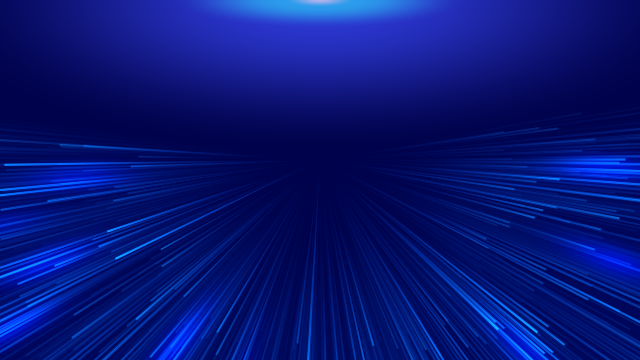
A Shadertoy shader for this background:

```glsl
// Light streaks racing out of a vanishing point below a glowing blue dome.
// Streaks are hashed cells of the polar angle, laid in several layers;
// the dome is nested soft ellipses and the hot spots are polar gaussians.

const vec3 NAVY   = vec3(0.00, 0.008, 0.295);
const vec3 INDIGO = vec3(0.17, 0.215, 0.82);
const vec3 CYAN   = vec3(0.17, 0.61, 0.92);
const vec3 BLUSH  = vec3(0.70, 0.70, 0.93);
const vec3 HOT    = vec3(0.00, 0.08, 0.96);
const vec3 TAIL   = vec3(0.00, 0.24, 0.52);
const vec3 HEAD   = vec3(0.06, 0.62, 0.85);

const float VANISH_Y = 0.555;
const int LAYERS = 5;
const int SPOTS = 9;

// Four random values per cell
vec4 hash42(vec2 p) {
    vec4 q = fract(p.xyxy * vec4(0.1031, 0.1030, 0.0973, 0.1099));
    q += dot(q, q.wzxy + 33.33);
    return fract((q.xxyz + q.yzzw) * q.zywx);
}

// Smooth one-dimensional noise
float noise(float x, float seed) {
    float cell = floor(x);
    float a = hash42(vec2(cell + 100.0, seed)).x;
    float b = hash42(vec2(cell + 101.0, seed)).x;
    return mix(a, b, smoothstep(0.0, 1.0, x - cell));
}

// 1 at the centre of an ellipse, easing to 0 at its rim
float softEllipse(vec2 p, vec2 radii, float inner) {
    return 1.0 - smoothstep(inner, 1.0, length(p / radii));
}

// Dome hanging from the middle of the top edge
vec3 dome(vec2 p) {
    vec3 col = mix(NAVY, INDIGO, softEllipse(p, vec2(1.12, 0.425), 0.08));
    col = mix(col, CYAN, softEllipse(p, vec2(0.41, 0.080), 0.25));
    return mix(col, BLUSH, softEllipse(p, vec2(0.10, 0.020), 0.0));
}

// Hot spot stretched along its ray; spot = (angle, radius, strength)
float hotSpot(float angle, float radius, vec3 spot) {
    float across = (angle - spot.x) * radius / 0.037;
    float along = (radius - spot.y) / 0.14;
    return spot.z * exp(-across * across - along * along);
}

float hotSpots(float angle, float radius) {
    vec3 spots[SPOTS] = vec3[SPOTS](
        vec3(-1.50, 0.68, 0.65), vec3(-1.21, 0.82, 0.85), vec3(-1.07, 0.98, 0.85),
        vec3(-0.66, 0.66, 0.90), vec3(-1.37, 0.92, 0.45), vec3(-0.35, 0.62, 0.25),
        vec3( 1.54, 0.80, 0.90), vec3( 1.24, 0.87, 0.90), vec3( 0.82, 0.80, 0.85));
    float sum = 0.0;
    for (int i = 0; i < SPOTS; i++) sum += hotSpot(angle, radius, spots[i]);
    return min(sum, 1.0);
}

// One layer of streaks: each fades in from the centre and stops at its head
vec3 streaks(float angle, float radius, float count, float seed, float heat, float pixel) {
    float cell = floor(angle * count);
    vec4 rnd = hash42(vec2(cell + 200.0, seed));
    float rayAngle = (cell + mix(0.25, 0.75, rnd.x)) / count;

    // The fan opens a little higher on the right and thins out at its rim
    float inFan = smoothstep(-1.72, -1.60, rayAngle) * (1.0 - smoothstep(1.62, 1.78, rayAngle));

    float across = abs(angle - rayAngle) * radius;
    float halfWidth = mix(0.0003, 0.0014, rnd.w) * min(radius * 1.4, 1.0);
    float line = 1.0 - smoothstep(halfWidth, halfWidth + pixel, across);

    float head = mix(0.50, 1.50, rnd.y);
    float start = head * mix(0.0, 0.55, rnd.z);
    float along = clamp((radius - start) / (head - start), 0.0, 1.0);
    float body = along * (1.0 - smoothstep(head - pixel, head + pixel, radius));

    float side = mix(0.65, 1.0, abs(sin(angle)));
    float clump = mix(0.35, 1.25, noise(angle * 9.0, 3.0));
    float power = mix(0.12, 0.80, rnd.w * rnd.w * rnd.w) * side * clump * (1.0 + 0.7 * heat);
    vec3 tint = mix(TAIL, HEAD, clamp(along * along * rnd.w + 0.3 * heat, 0.0, 1.0));
    return tint * line * body * power * inFan;
}

void mainImage(out vec4 fragColor, in vec2 fragCoord) {
    float pixel = 1.0 / iResolution.y;
    vec2 p = fragCoord * pixel;
    p.x -= 0.5 * iResolution.x * pixel;

    // Polar frame: angle 0 points straight down, positive to the right
    vec2 ray = p - vec2(0.0, VANISH_Y);
    float radius = length(ray);
    float angle = atan(ray.x, -ray.y);

    // Background dome, faint haze and broad soft beams inside the fan
    vec3 col = dome(p - vec2(0.0, 1.0));
    float fan = 1.0 - smoothstep(1.45, 1.75, abs(angle));
    float beam = noise(angle * 22.0, 11.0) * smoothstep(0.05, 0.5, radius);
    col += vec3(0.0, 0.015, 0.05) * fan * smoothstep(0.15, 0.9, radius);
    col += vec3(0.0, 0.045, 0.08) * fan * beam * beam;

    // Hot spots, then streaks on top
    float heat = hotSpots(angle, radius);
    col = mix(col, HOT, 0.85 * heat);
    for (int i = 0; i < LAYERS; i++) {
        float layer = float(i);
        col += streaks(angle, radius, 26.0 + 9.0 * layer, 7.0 + 13.0 * layer, heat, 1.2 * pixel);
    }

    fragColor = vec4(min(col, 1.0), 1.0);
}
```
